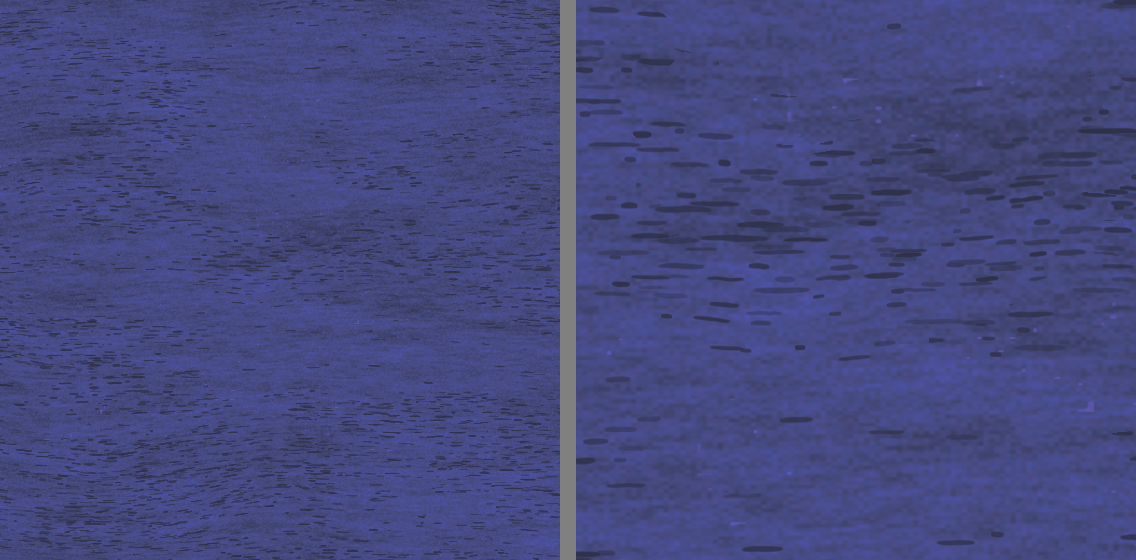
Left: the whole. Right: its middle third, enlarged.
This texture is drawn by a three.js fragment shader. Its source:

```glsl
// Blue-stained wood: wavy horizontal grain, short dark pores and fine speckle.
varying vec2 vUv;

const vec3 DARK_STAIN = vec3(0.210, 0.222, 0.340);
const vec3 MID_STAIN = vec3(0.274, 0.290, 0.502);
const vec3 BRIGHT_STAIN = vec3(0.305, 0.325, 0.660);
const vec3 PORE_COLOR = vec3(0.170, 0.178, 0.255);
const vec3 FLECK_COLOR = vec3(0.400, 0.370, 0.780);

const float BROAD_CONTRAST = 0.42;
const float STREAK_CONTRAST = 0.46;
const float FIBER_CONTRAST = 0.32;
const float SPECKLE_CONTRAST = 0.34;
const float GRAIN_TILT = 0.035;
const float WAVE_HEIGHT = 0.055;
const float RIPPLE_HEIGHT = 0.006;

const int PORE_LAYERS = 5;
const vec2 PORE_GRID = vec2(27.0, 165.0);
const float PORE_RADIUS = 0.0009;
const float PORE_SOFTNESS = 0.0011;
const float PORE_CHANCE = 0.24;

float hash(vec2 p) {
  return fract(sin(dot(p, vec2(12.9898, 78.233))) * 43758.5453);
}

float noise(vec2 p) {
  vec2 cell = floor(p);
  vec2 f = fract(p);
  f = f * f * f * (f * (f * 6.0 - 15.0) + 10.0);
  float low = mix(hash(cell), hash(cell + vec2(1.0, 0.0)), f.x);
  float high = mix(hash(cell + vec2(0.0, 1.0)), hash(cell + vec2(1.0, 1.0)), f.x);
  return mix(low, high, f.y);
}

float fbm(vec2 p) {
  float sum = 0.0;
  float weight = 0.533;
  for (int i = 0; i < 4; i++) {
    sum += weight * noise(p);
    p = p * 2.03 + vec2(17.3, 9.1);
    weight *= 0.5;
  }
  return sum;
}

// Bends the straight grain into slow waves and small ripples.
vec2 grainSpace(vec2 uv) {
  float wave = noise(uv * vec2(2.2, 3.0) + 4.7) - 0.5;
  float ripple = noise(uv * vec2(11.0, 17.0) + 21.0) - 0.5;
  float tilt = GRAIN_TILT * uv.x * (uv.y * 2.0 - 0.8);
  return vec2(uv.x, uv.y - tilt + WAVE_HEIGHT * wave + RIPPLE_HEIGHT * ripple);
}

// One layer of tapered dashes, one candidate per cell of a staggered grid.
float poreLayer(vec2 p, float seed, float crowding) {
  vec2 grid = PORE_GRID * (0.8 + 0.13 * seed);
  p += vec2(0.371, 0.0137) * seed;
  float row = floor(p.y * grid.y);
  p.x += hash(vec2(row, seed + 3.0));
  vec2 cell = vec2(floor(p.x * grid.x), row);
  vec2 id = cell + seed * 31.7;
  vec2 local = (fract(p * grid) - 0.5) / grid;
  local.y += (hash(id + 5.3) - 0.5) * 0.4 / grid.y;
  local.y += 0.0007 * (noise(p * vec2(140.0, 60.0)) - 0.5);

  float halfLength = mix(0.10, 0.44, hash(id + 8.9)) / grid.x;
  float taper = 1.0 - pow(min(abs(local.x) / halfLength, 1.0), 3.0);
  float radius = PORE_RADIUS * mix(0.5, 1.35, hash(id + 2.1)) * taper;
  float across = 1.0 - smoothstep(radius, radius + PORE_SOFTNESS, abs(local.y));
  float along = 1.0 - smoothstep(halfLength * 0.8, halfLength, abs(local.x));
  float present = step(hash(id), PORE_CHANCE * crowding);
  return present * across * along * mix(0.4, 1.0, hash(id + 6.4));
}

vec3 stain(float tone) {
  vec3 lower = mix(DARK_STAIN, MID_STAIN, clamp(tone * 2.0, 0.0, 1.0));
  return mix(lower, BRIGHT_STAIN, clamp(tone * 2.0 - 1.0, 0.0, 1.0));
}

void main() {
  vec2 p = grainSpace(vUv);

  // Tone: cloudy bands, long streaks, thin fibers and speckle.
  float broad = fbm(p * vec2(2.5, 7.0) + 2.0) - 0.5;
  float streak = fbm(p * vec2(7.0, 48.0) + 13.0) - 0.5;
  float fiber = noise(p * vec2(38.0, 270.0) + 7.0) - 0.5;
  float speckle = noise(vUv * vec2(310.0, 430.0)) - 0.5;
  float tone = 0.53 + BROAD_CONTRAST * broad + STREAK_CONTRAST * streak
    + FIBER_CONTRAST * fiber + SPECKLE_CONTRAST * speckle;
  vec3 color = stain(tone);
  color.r += 0.025 * (noise(vUv * 360.0 + 51.0) - 0.5);

  // Pores gather in patches that follow the grain.
  float crowding = smoothstep(0.32, 0.72, fbm(p * vec2(4.0, 15.0) + 33.0));
  float pores = 0.0;
  for (int i = 0; i < PORE_LAYERS; i++) {
    pores = max(pores, poreLayer(p, float(i), crowding));
  }
  color = mix(color, PORE_COLOR, pores * 0.85);

  // Rare pale violet flecks.
  float fleck = smoothstep(0.93, 0.99, noise(p * vec2(150.0, 260.0) + 71.0));
  fleck *= smoothstep(0.60, 0.80, noise(p * vec2(9.0, 22.0) + 88.0));
  gl_FragColor = vec4(mix(color, FLECK_COLOR, fleck * 0.6), 1.0);
}
```
